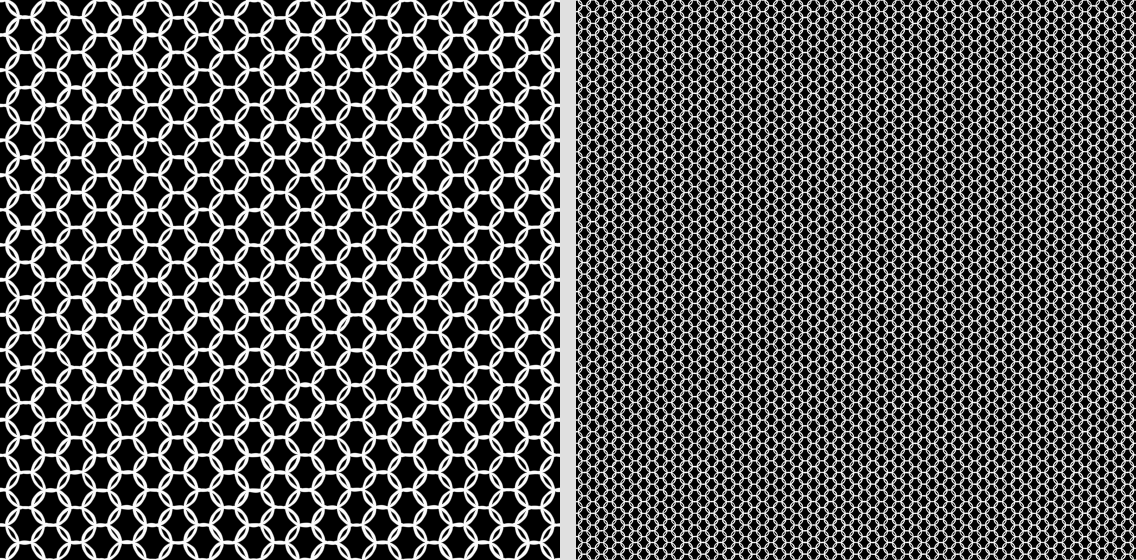
Left: one tile. Right: repeated 3 by 3.
This pattern is drawn by a WebGL 1 fragment shader. Its source:

```glsl
precision highp float;
uniform vec2 u_resolution;

const float ROWS = 16.0;
const float COLUMNS = 22.0;

vec3 hash3(vec2 id) {
  vec3 h = vec3(dot(id, vec2(12.71, 31.17)), dot(id, vec2(26.95, 18.33)), dot(id, vec2(41.93, 37.19)));
  return fract(sin(h) * 4375.85);
}

// Signed distance to one hand-inked ring, in row heights
float ringDistance(vec2 fromCenter, vec2 id) {
  vec3 rnd = hash3(id);
  vec3 phase = 6.2832 * hash3(id + 53.0);
  vec2 d = fromCenter - 0.018 * (rnd.xy - 0.5);
  float angle = atan(d.y, d.x);

  // Layered sines bend the outline and vary the stroke
  float bend = 0.006 * sin(2.0 * angle + phase.x) + 0.004 * sin(5.0 * angle + phase.y);
  float swell = 0.004 * sin(3.0 * angle + phase.z) + 0.003 * sin(11.0 * angle + phase.x);
  float radius = 0.521 + bend;
  float halfWidth = 0.043 + 0.007 * (rnd.z - 0.5) + swell;
  return abs(length(d * vec2(0.985, 1.015)) - radius) - halfWidth;
}

void main() {
  vec2 p = gl_FragCoord.xy / u_resolution * ROWS;
  float columnStep = ROWS / COLUMNS;
  float nearest = 1.0;

  // Rings of the two surrounding columns, alternate columns shifted half a row
  for (int i = 0; i < 2; i++) {
    float column = floor(p.x / columnStep) + float(i);
    float shift = 0.5 - 0.5 * mod(column, 2.0);
    for (int j = 0; j < 2; j++) {
      float row = floor(p.y - shift) + float(j);
      vec2 center = vec2(column * columnStep, row + shift);
      vec2 id = mod(vec2(column, row), vec2(COLUMNS, ROWS));
      nearest = min(nearest, ringDistance(p - center, id));
    }
  }

  float edge = 0.8 * ROWS / min(u_resolution.x, u_resolution.y);
  float ink = 1.0 - smoothstep(-edge, edge, nearest);
  gl_FragColor = vec4(vec3(0.99 * ink), 1.0);
}
```
